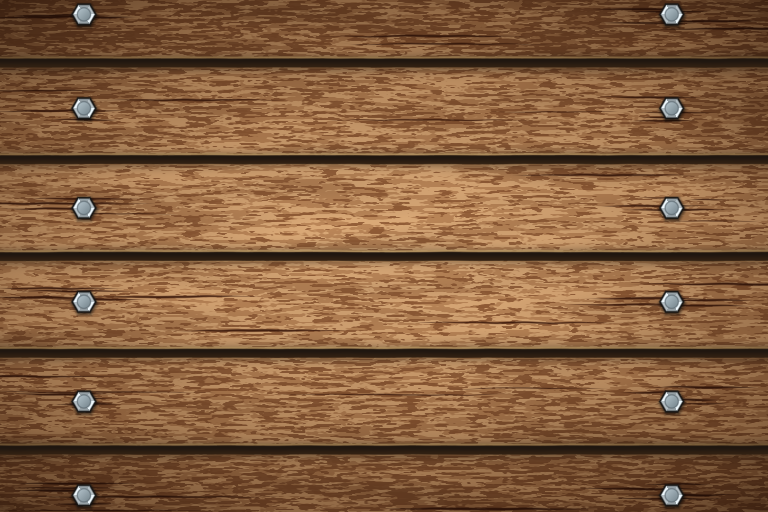
Write a WebGL 1 fragment shader that draws this texture.

```glsl
precision highp float;
// Wall of horizontal wooden planks, each fastened by two hexagonal bolts.
// Grain is stretched gradient noise cut into flat tones; cracks are tapered
// slits placed by hash, and a warm vignette darkens the borders.
uniform vec2 u_resolution;

vec2 hash2(vec2 p) {
  p = vec2(dot(p, vec2(127.1, 311.7)), dot(p, vec2(269.5, 183.3)));
  return fract(sin(p) * 43758.545);
}

float corner(vec2 cell, vec2 offset) {
  return dot(hash2(cell) * 2.0 - 1.0, offset);
}

float gradientNoise(vec2 p) {
  vec2 i = floor(p), f = fract(p);
  vec2 s = f * f * f * (f * (f * 6.0 - 15.0) + 10.0);
  vec2 e = vec2(1.0, 0.0);
  return mix(mix(corner(i, f), corner(i + e, f - e), s.x),
             mix(corner(i + e.yx, f - e.yx), corner(i + 1.0, f - 1.0), s.x), s.y);
}

// Coverage of a slit that narrows to a point at both ends
float crack(vec2 d, float halfLength, float thickness, float px) {
  float t = d.x / halfLength;
  return smoothstep(px, -px, abs(d.y) - thickness * (1.0 - t * t));
}

// Hexagon with points to the left and right
float hexagon(vec2 p, float apothem) {
  p = abs(p);
  return max(p.y, p.x * 0.866 + p.y * 0.5) - apothem;
}

// Three-tone wood grain
vec3 woodGrain(vec2 p, float row) {
  p.y += 0.007 * gradientNoise(p * vec2(4.0, 9.0) + row * 7.3);
  vec2 shift = vec2(row * 13.7, row * 5.1);
  float jag = gradientNoise(p * vec2(75.0, 200.0) + shift);
  float broad = gradientNoise(p * vec2(3.0, 22.0) + shift);
  float streak = gradientNoise(p * vec2(15.0, 145.0) + shift) + 0.4 * jag + 0.25 * broad;
  float fleck = gradientNoise(p * vec2(22.0, 165.0) - shift) + 0.45 * jag - 0.2 * broad;
  float density = 0.07 * abs(row - 1.5);
  vec3 wood = mix(vec3(0.71, 0.51, 0.335), vec3(0.83, 0.645, 0.455),
                  smoothstep(-0.06, 0.06, streak));
  wood = mix(wood, vec3(0.53, 0.325, 0.185),
             smoothstep(0.13, 0.24, fleck + density) * 0.85);
  return wood * (1.0 + 0.12 * broad);
}

void main() {
  float px = 1.0 / u_resolution.y;
  vec2 uv = gl_FragCoord.xy / u_resolution;
  vec2 p = vec2(uv.x * u_resolution.x * px, 1.0 - uv.y);

  // Plank index, and signed height from the nearest gap
  float u = (p.y - 0.123) / 0.189;
  float row = floor(u);
  float gap = (u - floor(u + 0.5)) * 0.189;
  gap += 0.0012 * gradientNoise(vec2(p.x * 14.0, floor(u + 0.5) * 3.7));

  // Nearest bolt; its height alternates slightly between planks
  float boltY = mix(0.468, 0.498, mod(row, 2.0));
  vec2 bolt = vec2(0.738 + 0.574 * sign(p.x - 0.738), 0.123 + 0.189 * (row + boltY));
  vec2 b = p - bolt;

  vec3 color = woodGrain(p, row);

  // Cracks across the plank and around the bolts
  float wave = 0.003 * gradientNoise(p * vec2(18.0, 6.0) + row);
  float slit = 0.0;
  for (int i = 0; i < 4; i++) {
    vec2 seed = vec2(float(i) * 3.1 + 1.0, row * 5.7 + 2.0);
    vec2 place = hash2(seed), size = hash2(seed + 40.0);
    vec2 center = vec2(place.x * 1.5, 0.123 + 0.189 * (row + 0.15 + 0.7 * place.y));
    slit = max(slit, crack(p - center + vec2(0.0, wave),
               0.05 + 0.16 * size.x, 0.0008 + 0.0015 * size.y, px));
    vec2 near = hash2(seed + vec2(bolt.x * 9.0, 80.0)) - 0.5;
    slit = max(slit, crack(b - near * vec2(0.16, 0.055) + vec2(0.0, wave),
               0.03 + 0.07 * size.y, 0.0008 + 0.0017 * size.x, px));
  }
  color = mix(color, vec3(0.24, 0.1, 0.045), slit * 0.92);

  // Shaded plank borders
  color *= 1.0 - 0.35 * exp(-max(abs(gap) - 0.0085, 0.0) / 0.008);

  // Warm vignette
  vec2 v = (uv - 0.5) * vec2(1.0, 1.25);
  float light = 1.0 - 0.92 * dot(v, v);
  vec3 vignette = pow(vec3(light), vec3(0.95, 1.1, 1.25));
  color *= vignette;

  // Lit rims beside the dark gap
  float upperRim = smoothstep(0.0022 + px, 0.0022 - px, abs(gap + 0.0105));
  float lowerRim = smoothstep(0.001 + px, 0.001 - px, abs(gap - 0.0098));
  color = mix(color, vec3(0.74, 0.61, 0.4) * vignette, upperRim * 0.85);
  color = mix(color, vec3(0.76, 0.58, 0.38) * vignette, lowerRim * 0.6);
  vec3 gapColor = mix(vec3(0.12, 0.085, 0.06), vec3(0.19, 0.125, 0.07),
                      smoothstep(-0.006, 0.008, gap));
  color = mix(color, gapColor, smoothstep(px, -px, abs(gap) - 0.0085));

  // Bolt: shadow, outline, faceted rim, round face
  color *= 1.0 - 0.6 * smoothstep(0.008, -0.004, hexagon(b - vec2(0.001, 0.003), 0.0205));
  color = mix(color, vec3(0.09, 0.085, 0.08), smoothstep(px, -px, hexagon(b, 0.0215)));
  float facet = (floor(atan(b.y, b.x) / 1.0472) + 0.5) * 1.0472;
  vec3 rim = vec3(0.74, 0.78, 0.8) + 0.2 * cos(2.0 * facet - 0.7);
  color = mix(color, rim, smoothstep(px, -px, hexagon(b, 0.0182)));
  float face = length(b) - 0.0138;
  color = mix(color, vec3(0.36, 0.41, 0.44), smoothstep(px, -px, face));
  vec3 steel = vec3(0.58, 0.64, 0.67) - 5.0 * (b.x + b.y);
  color = mix(color, steel, smoothstep(px, -px, face + 0.0018));

  gl_FragColor = vec4(color, 1.0);
}
```
